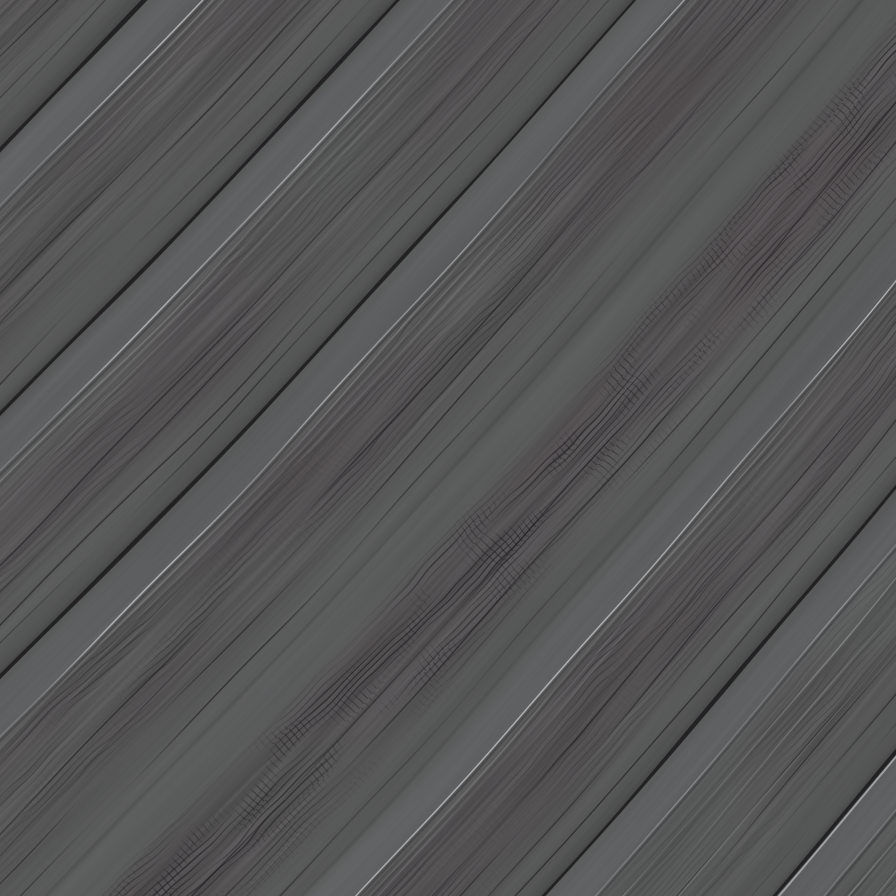
Reproduce this texture procedurally as a Shadertoy shader.

```glsl
// Diagonal dark grey weathered boards with deep seams, pale ridges and cracked grain.
#define PITCH 0.295        // spacing of the seams
#define FIRST_SEAM 0.168   // offset of the first seam from the upper left corner
#define FAN 0.1            // how much the boards spread to the right
#define RIDGE 0.065        // distance from a seam to its pale ridge
#define SEAM_WIDTH 0.0028
#define GRAIN_LINES 108.0
#define CROSS_CRACKS 95.0
#define WORN_BOARD 3.0     // index of the most cracked board

const vec3 GREY = vec3(0.347, 0.350, 0.349);
const vec3 PALE = vec3(0.378, 0.382, 0.390);
const vec3 BROWN = vec3(0.325, 0.311, 0.320);
const vec3 DARK = vec3(0.125, 0.120, 0.128);
const vec3 WHITE = vec3(0.74, 0.75, 0.76);

float hash(vec2 p) {
    vec3 q = fract(p.xyx * vec3(0.1031, 0.1030, 0.0973));
    q += dot(q, q.yzx + 33.33);
    return fract((q.x + q.y) * q.z);
}

float cornerSlope(vec2 cell, vec2 offset) {
    float angle = 6.2832 * hash(cell);
    return dot(vec2(cos(angle), sin(angle)), offset);
}

// Gradient noise, about -0.7 to 0.7
float noise(vec2 p) {
    vec2 i = floor(p), f = p - i;
    vec2 w = f * f * f * (f * (f * 6.0 - 15.0) + 10.0);
    vec2 e = vec2(1.0, 0.0);
    return mix(mix(cornerSlope(i, f), cornerSlope(i + e, f - e), w.x),
               mix(cornerSlope(i + e.yx, f - e.yx), cornerSlope(i + 1.0, f - 1.0), w.x), w.y);
}

float stroke(float dist, float halfWidth, float blur) {
    return 1.0 - smoothstep(halfWidth - blur, halfWidth + blur, abs(dist));
}

void mainImage(out vec4 fragColor, in vec2 fragCoord) {
    vec2 uv = fragCoord / iResolution.xy;
    float blur = 1.0 / iResolution.y;

    // Coordinates across and along the boards
    vec2 q = vec2(uv.x, 1.0 - uv.y);
    float along = q.x - q.y;
    float across = q.x + q.y + FAN * q.x * q.x;
    across += 0.007 * noise(vec2(across * 2.5, along * 2.0) + 4.0);

    float k = (across - FIRST_SEAM) / PITCH;
    float board = floor(k);
    float d = fract(k) * PITCH;
    float seamId = floor(k + 0.5);
    float seamDist = (k - seamId) * PITCH;
    float crisp = smoothstep(0.6, 1.4, abs(seamId - WORN_BOARD - 0.5));
    float wear = exp(-pow(board - WORN_BOARD, 2.0));
    float bare = step(0.9, wear);
    float frosted = step(WORN_BOARD + 1.5, board);

    // Smooth lip beside the seam and brown worn face behind it
    float lip = smoothstep(0.0, 0.025, d) * (1.0 - smoothstep(0.055, 0.085, d));
    float face = smoothstep(0.05, 0.10, d) * (1.0 - smoothstep(0.17, 0.26, d));
    float patches = noise(vec2(across * 7.0, along * 2.5) + 11.0);
    float tint = 0.45 + 0.4 * wear + 0.9 * patches - 0.35 * frosted;
    vec3 col = mix(GREY, BROWN, face * clamp(tint, 0.0, 1.0));
    col = mix(col, PALE, lip * (0.85 - 0.6 * wear));

    // Soft folds and fine streaks
    float folds = noise(vec2(across * 23.0, along * 0.8));
    float streaks = noise(vec2(across * 70.0, along * 2.0)) + noise(vec2(across * 170.0, along * 4.0));
    col *= 1.0 + 0.085 * folds + 0.13 * streaks * (0.25 + 0.75 * face);

    // Fine grain lines, strongest on the worn board
    float phase = across * GRAIN_LINES - 4.0 * along + 1.3 * noise(vec2(across * 9.0, along * 5.0))
                + 0.5 * noise(vec2(across * 30.0, along * 16.0));
    float grain = stroke((fract(phase) - 0.5) / GRAIN_LINES, 0.0011, blur);
    float grainFade = smoothstep(-0.3, 0.4, noise(vec2(across * 30.0, along * 4.0) + 7.0));
    col = mix(col, DARK, grain * grainFade * face * (0.22 + 0.5 * wear));

    // Short cracks across the grain, offset from line to line
    float crackPhase = along * CROSS_CRACKS + 0.8 * noise(vec2(across * 14.0, along * 9.0))
                     + hash(vec2(floor(phase * 0.5), 9.0));
    float crack = stroke((fract(crackPhase) - 0.5) / CROSS_CRACKS, 0.0008, blur);
    float crackFade = smoothstep(-0.05, 0.4, noise(vec2(across * 26.0, along * 9.0) + 21.0));
    col = mix(col, DARK, 0.55 * crack * crackFade * face * wear * wear);

    // Dark hairlines towards the back, pale ridge lines at the lip
    for (int j = 0; j < 4; j++) {
        float n = float(j);
        vec2 id = vec2(board + 20.0, n * 5.0 + 3.0);
        float wander = 0.010 * noise(vec2(along * 2.5, dot(id, vec2(7.3, 1.7))));
        float fade = smoothstep(-0.35, 0.35, noise(vec2(along * 3.0, dot(id, vec2(3.1, 2.3)))));

        float hairAt = PITCH - 0.025 - 0.032 * n - 0.02 * hash(id);
        col = mix(col, DARK, 0.65 * fade * stroke(d - hairAt + wander, 0.0012, blur));

        float ridgeAt = RIDGE + (0.013 + 0.022 * frosted) * n;
        float ridge = stroke(d - ridgeAt + 0.8 * wander, 0.0012, blur) * (0.3 + 0.7 * fade);
        col = mix(col, WHITE, 0.85 * ridge * (1.0 - bare) / (1.0 + (2.0 - frosted) * n));
        float groove = stroke(d - ridgeAt - 0.005 + 0.8 * wander, 0.0018, blur);
        col = mix(col, DARK, 0.28 * groove * (1.0 - bare) / (1.0 + n));
    }

    // Shadow in front of the seam, the seam itself, and a frosted rim on the last ones
    float shadow = exp(min(seamDist, 0.0) / 0.012) * smoothstep(blur, -blur, seamDist);
    col *= 1.0 - shadow * (0.05 + 0.22 * crisp);
    float width = SEAM_WIDTH * (1.0 + 0.7 * noise(vec2(along * 4.0, seamId * 5.7)));
    col = mix(col, DARK, stroke(seamDist, width, blur) * (0.1 + 0.85 * crisp));
    float rim = stroke(seamDist - 0.006, 0.0016, blur) * step(WORN_BOARD + 2.5, seamId);
    col = mix(col, WHITE, 0.7 * rim);

    fragColor = vec4(col, 1.0);
}
```
